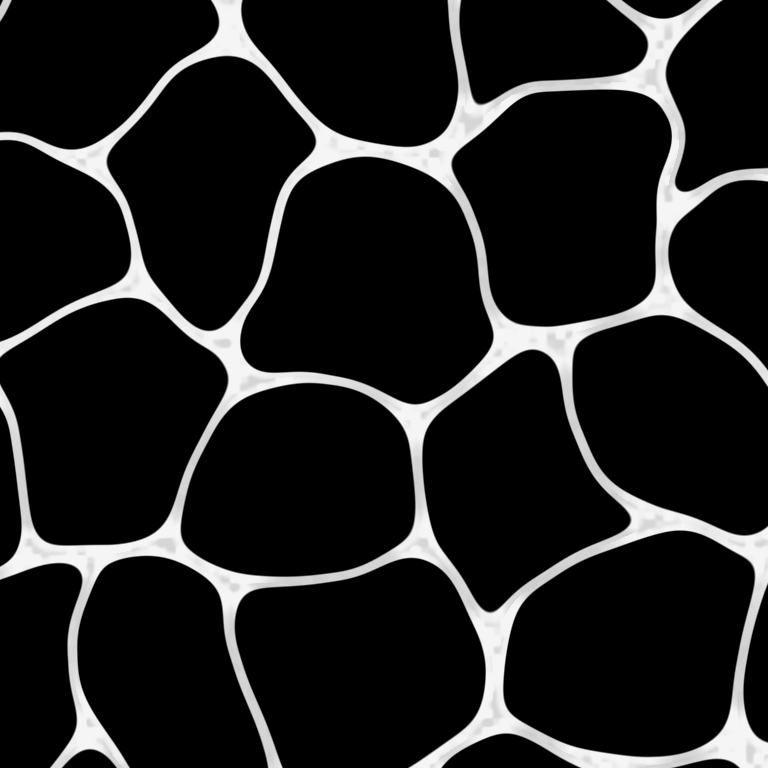
Write a WebGL 1 fragment shader that draws this pattern.

```glsl
precision highp float;
uniform vec2 u_resolution;

const float CELLS = 3.75;        // cells across the canvas
const float JITTER = 0.72;       // scatter of the cell sites
const float FILLET = 62.0;       // higher means sharper junction corners
const float WARP_FREQ = 7.0;
const float WARP_SIZE = 0.07;
const vec3 BACKGROUND = vec3(0.0);

vec2 hash2(vec2 p) {
  vec3 v = fract(p.xyx * vec3(0.1031, 0.1030, 0.0973));
  v += dot(v, v.yzx + 33.33);
  return fract((v.xx + v.yz) * v.zy);
}

// Smooth two-channel value noise in 0..1
vec2 noise2(vec2 p) {
  vec2 i = floor(p);
  vec2 f = fract(p);
  vec2 s = f * f * f * (f * (f * 6.0 - 15.0) + 10.0);
  vec2 low = mix(hash2(i), hash2(i + vec2(1.0, 0.0)), s.x);
  vec2 high = mix(hash2(i + vec2(0.0, 1.0)), hash2(i + 1.0), s.x);
  return mix(low, high, s.y);
}

// Canvas position to wavy cell space
vec2 warp(vec2 uv) {
  vec2 bend = noise2(uv * WARP_FREQ + 41.0) - 0.5;
  return (uv + WARP_SIZE * bend) * CELLS + 20.0;
}

// Columns are the derivatives of the warp along x and y
mat2 warpJacobian(vec2 uv, float e) {
  vec2 dx = warp(uv + vec2(e, 0.0)) - warp(uv - vec2(e, 0.0));
  vec2 dy = warp(uv + vec2(0.0, e)) - warp(uv - vec2(0.0, e));
  return mat2(dx, dy) / (2.0 * e);
}

// Scattered cell centre, with every other row shifted by half a cell
vec2 site(vec2 cell) {
  vec2 shift = vec2(0.5 * mod(cell.y, 2.0), 0.5);
  return cell + shift + JITTER * (hash2(cell + 7.0) - 0.5);
}

vec2 nearestCell(vec2 q) {
  vec2 best = floor(q);
  float bestDist = 100.0;
  for (int y = -2; y <= 2; y++) {
    for (int x = -2; x <= 2; x++) {
      vec2 cell = floor(q) + vec2(float(x), float(y));
      vec2 r = site(cell) - q;
      float d = dot(r, r);
      if (d < bestDist) {
        bestDist = d;
        best = cell;
      }
    }
  }
  return best;
}

// Canvas distance to the cell border: x is exact, y has rounded corners
vec2 borderDistance(vec2 q, mat2 jacobian) {
  vec2 home = nearestCell(q);
  vec2 a = site(home);
  float nearest = 10.0;
  float sum = 0.0;
  for (int y = -2; y <= 2; y++) {
    for (int x = -2; x <= 2; x++) {
      if (x == 0 && y == 0) continue;
      vec2 b = site(home + vec2(float(x), float(y)));
      vec2 n = normalize(b - a);
      float stretch = max(length(n * jacobian), 1.0);
      float d = dot(0.5 * (a + b) - q, n) / stretch;
      nearest = min(nearest, d);
      sum += exp(-FILLET * d);
    }
  }
  return vec2(nearest, -log(max(sum, 1e-6)) / FILLET);
}

// Grey strands, brighter near junctions, with faint mottling inside
float strandTone(vec2 uv, float junction, float depth) {
  float pale = smoothstep(0.35, 0.7, noise2(uv * 3.0 + 5.0).x);
  float tone = mix(0.83, 0.93, pale);
  tone = mix(tone, 0.96, smoothstep(0.04, 0.4, junction));
  float mottle = smoothstep(0.4, 0.85, noise2(uv * 85.0).x);
  float core = smoothstep(0.005, 0.012, depth);
  return tone - mottle * mix(0.02, 0.12, core);
}

void main() {
  float size = min(u_resolution.x, u_resolution.y);
  vec2 uv = gl_FragCoord.xy / size;
  vec2 border = borderDistance(warp(uv), warpJacobian(uv, 0.002));

  float halfWidth = mix(0.0048, 0.0068, noise2(uv * 2.5 + 13.0).y);
  float depth = halfWidth - border.y;
  float soft = max(0.0013, 0.6 / size);
  float cover = smoothstep(-soft, soft, depth);

  float junction = (border.x - border.y) * FILLET / log(2.0);
  vec3 strand = vec3(strandTone(uv, junction, depth));
  gl_FragColor = vec4(mix(BACKGROUND, strand, cover), 1.0);
}
```
